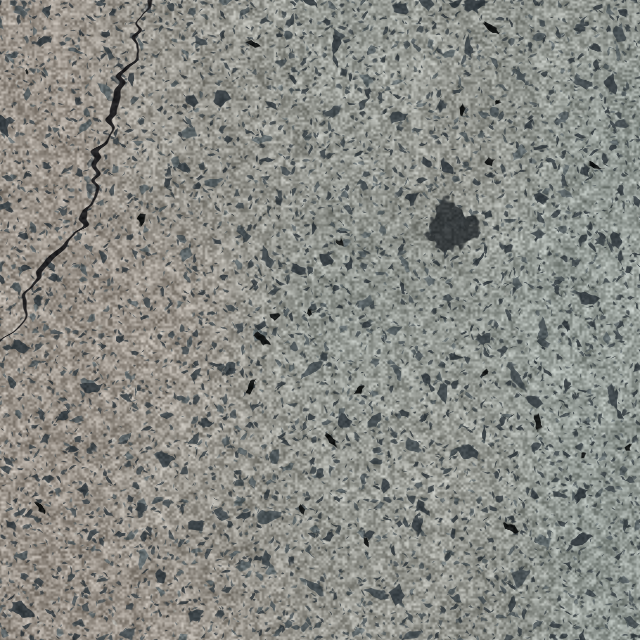
Reproduce this texture procedurally as a WebGL 1 fragment shader.

```glsl
precision highp float;
uniform vec2 u_resolution;

float hash(vec2 p) {
  return fract(sin(dot(p, vec2(127.1, 311.7))) * 43758.5453);
}

float noise(vec2 p) {
  vec2 i = floor(p), f = fract(p);
  f = f * f * (3.0 - 2.0 * f);
  return mix(mix(hash(i), hash(i + vec2(1.0, 0.0)), f.x),
             mix(hash(i + vec2(0.0, 1.0)), hash(i + 1.0), f.x), f.y);
}

// Irregular polygon: the overlap of five randomly placed half planes
float shardDistance(vec2 p, float radius, vec2 seed) {
  float d = length(p) - radius * 1.4;
  for (int k = 0; k < 5; k++) {
    float side = float(k);
    float angle = (side + 0.75 * hash(seed + side * 3.7)) * 1.2566;
    float reach = radius * (0.55 + 0.55 * hash(seed + side * 5.3 + 9.1));
    d = max(d, dot(p, vec2(cos(angle), sin(angle))) - reach);
  }
  return d;
}

// Scattered stone chips: x is coverage, y is a random tone
vec2 chips(vec2 uv, float count, float density, float size, float salt) {
  vec2 p = uv * count, cell = floor(p);
  float soft = 0.0013 * count;
  vec2 result = vec2(0.0);
  for (int j = -1; j <= 1; j++) {
    for (int i = -1; i <= 1; i++) {
      vec2 id = cell + vec2(float(i), float(j));
      vec2 seed = id + salt;
      if (hash(seed) < density) {
        vec2 q = p - id - vec2(hash(seed + 17.3), hash(seed + 41.9));
        float turn = 6.2832 * hash(seed + 63.1);
        float c = cos(turn), s = sin(turn);
        q = vec2(c * q.x + s * q.y, c * q.y - s * q.x);
        float stretch = 1.05 + 0.6 * hash(seed + 77.7);
        float h = hash(seed + 29.5);
        float radius = size * mix(0.15, 0.33, h * h);
        float d = shardDistance(q * vec2(1.0 / stretch, stretch), radius, seed + 5.5);
        float cover = 1.0 - smoothstep(-soft, soft, d);
        if (cover > result.x) result = vec2(cover, hash(seed + 91.3));
      }
    }
  }
  return result;
}

vec3 layChips(vec3 color, vec2 chip, float strength) {
  vec3 stone = mix(vec3(0.20, 0.23, 0.25), vec3(0.39, 0.43, 0.44), chip.y * chip.y);
  return mix(color, stone, chip.x * strength);
}

void main() {
  vec2 uv = gl_FragCoord.xy / u_resolution;
  vec2 rough = uv + 0.005 * (vec2(noise(uv * 130.0), noise(uv * 130.0 + 50.0)) - 0.5);

  // Cement paste, warm on the left and cooler on the right
  float warmth = uv.x + 0.5 * (noise(uv * 4.0) - 0.5);
  vec3 color = mix(vec3(0.615, 0.585, 0.55), vec3(0.575, 0.605, 0.585),
                   smoothstep(0.0, 1.0, warmth));
  color += 0.05 * (noise(uv * 9.0 + 3.0) - 0.5) + 0.09 * (noise(uv * 60.0) - 0.5);

  // Pale sand, then chips from fine to coarse
  vec2 sand = chips(rough, 70.0, 0.16, 0.9, 211.0);
  color = mix(color, vec3(0.70, 0.71, 0.69), sand.x * 0.55 * sand.y);
  color = layChips(color, chips(rough, 92.0, 0.45, 1.0, 13.0), 0.85);
  color = layChips(color, chips(rough, 47.0, 0.5, 1.0, 131.0), 0.93);
  color = layChips(color, chips(rough, 25.0, 0.38, 1.0, 307.0), 0.96);

  // Small black pits
  vec2 pit = chips(rough, 16.0, 0.16, 0.45, 503.0);
  color = mix(color, vec3(0.08, 0.09, 0.09), pit.x * step(0.4, pit.y));

  // Round dark stain with a ragged rim
  float stain = length(uv - vec2(0.705, 0.645)) - 0.037
              + 0.018 * (noise(uv * 55.0) - 0.5) + 0.014 * (noise(uv * 150.0) - 0.5);
  color = mix(color, vec3(0.19, 0.21, 0.22), 0.93 * (1.0 - smoothstep(-0.003, 0.003, stain)));

  // Jagged crack with a pale worn lip
  float rise = uv.y - 0.65;
  float path = 0.12 + min(0.33 * rise, 0.63 * rise)
             + 0.026 * (noise(vec2(uv.y * 24.0, 2.0)) - 0.5)
             + 0.013 * (noise(vec2(uv.y * 85.0, 7.0)) - 0.5);
  float across = (uv.x - path) * 0.88;
  float width = 0.0008 + 0.0045 * pow(noise(vec2(uv.y * 38.0, 11.0)), 2.0);
  float lip = 1.0 - smoothstep(0.0, 0.004, abs(across + width + 0.003));
  color = mix(color, vec3(0.68, 0.66, 0.63), 0.45 * lip);
  color = mix(color, vec3(0.10, 0.10, 0.11),
              0.95 * (1.0 - smoothstep(-0.001, 0.0014, abs(across) - width)));

  // Fine grain, weaker on dark stone
  float grain = 0.26 * (noise(uv * 270.0) - 0.5) + 0.14 * (noise(uv * 140.0 + 20.0) - 0.5);
  color += grain * mix(0.35, 1.0, smoothstep(0.25, 0.55, color.g));

  gl_FragColor = vec4(clamp(color, 0.0, 1.0), 1.0);
}
```
